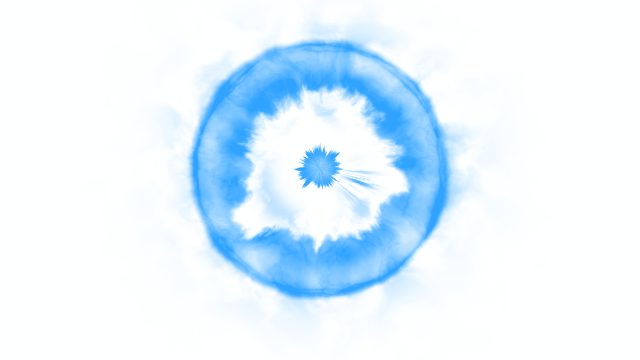
A Shadertoy shader for this background:

```glsl
const vec3 PAPER = vec3(0.995, 1.0, 1.0);
const vec3 DEEP_BLUE = vec3(0.19, 0.64, 1.0);
const vec2 CENTER = vec2(0.5, 0.531);   // fraction of the canvas
const float SHELL_RADIUS = 0.358;       // radii in canvas heights
const float RING_RADIUS = 0.201;
const float CORE_RADIUS = 0.051;
const float HAZE_REACH = 0.055;
const int OCTAVES = 5;
const int RIM_STRANDS = 7;

float hash(vec3 p) {
    return fract(sin(dot(p, vec3(127.1, 311.7, 74.7))) * 43758.5453);
}

float noise(vec3 p) {
    vec3 i = floor(p), f = fract(p);
    f = f * f * (3.0 - 2.0 * f);
    vec2 e = vec2(0.0, 1.0);
    vec4 a = vec4(hash(i), hash(i + e.yxx), hash(i + e.xyx), hash(i + e.yyx));
    vec4 b = vec4(hash(i + e.xxy), hash(i + e.yxy), hash(i + e.xyy), hash(i + e.yyy));
    vec4 m = mix(a, b, f.z);
    return mix(mix(m.x, m.y, f.x), mix(m.z, m.w, f.x), f.y);
}

float fbm(vec3 p) {
    float sum = 0.0, amp = 0.5;
    for (int i = 0; i < OCTAVES; i++) {
        sum += amp * noise(p);
        p = p * 2.03 + 17.3;
        amp *= 0.5;
    }
    return sum;
}

float ridge(vec3 p) {
    return 1.0 - abs(2.0 * fbm(p) - 1.0);
}

// Smooth bump around one compass angle
float lobe(vec2 dir, float angle, float sharpness) {
    return exp(sharpness * (dot(dir, vec2(cos(angle), sin(angle))) - 1.0));
}

float bell(float x, float width) {
    return exp(-x * x / (width * width));
}

// Thin wavering strands along the edge of the shell
float rimStrands(vec2 dir, float r) {
    float sum = 0.0;
    for (int i = 0; i < RIM_STRANDS; i++) {
        float id = float(i) * 9.7;
        float wave = noise(vec3(dir * 1.6, id)) - 0.5;
        float kink = fbm(vec3(dir * 7.0, id + 4.0)) - 0.5;
        float radius = SHELL_RADIUS - 0.014 + 0.040 * wave + 0.022 * kink;
        float strength = smoothstep(0.35, 0.75, noise(vec3(dir * 3.0, id + 31.0)));
        sum += strength * exp(-abs(r - radius) / 0.0035);
    }
    return sum;
}

void mainImage(out vec4 fragColor, in vec2 fragCoord) {
    vec2 p = (fragCoord - CENTER * iResolution.xy) / iResolution.y;
    float r = length(p);
    vec2 dir = p / max(r, 0.0001);

    // Turbulence: free clouds and radial streaks
    vec2 warp = vec2(fbm(vec3(p * 9.0, 2.0)), fbm(vec3(p * 9.0, 8.0))) - 0.5;
    float cloud = fbm(vec3(p * 14.0 + warp * 2.5, 5.0)) - 0.48;
    float streak = fbm(vec3(dir * 5.0 + warp, r * 9.0)) - 0.48;
    float veins = pow(ridge(vec3(p * 13.0 + warp * 4.0, 21.0)), 9.0);

    // Blue shell, darkest beside the ring and at the rim
    float tone = 0.56 + 0.32 * bell(r - 0.238, 0.045) + 0.17 * bell(r - 0.35, 0.018);
    tone -= 0.10 * bell(r - 0.305, 0.03);
    tone += 0.75 * cloud + 0.65 * streak + 0.10 * veins;
    float strandGain = 0.17 + 0.20 * lobe(dir, -0.9, 5.0) + 0.12 * lobe(dir, 2.0, 6.0);
    tone += strandGain * rimStrands(dir, r);
    float shellEdge = SHELL_RADIUS + 0.025 * streak;
    float shell = 1.0 - smoothstep(shellEdge - 0.012, shellEdge + 0.012, r);

    // Haze beyond the shell
    float wisps = smoothstep(-0.20, 0.30, cloud + 0.5 * streak);
    float hazeGain = 0.34 + 0.14 * (lobe(dir, 2.75, 9.0) + lobe(dir, 0.15, 9.0) + lobe(dir, -0.4, 9.0));
    float haze = hazeGain * wisps * exp(-max(r - SHELL_RADIUS, 0.0) / HAZE_REACH);
    float ink = mix(haze, clamp(tone, 0.05, 1.0), shell);

    // White ring with ragged flames
    float flames = fbm(vec3(dir * 6.0 + warp * 2.0, r * 14.0 + 40.0)) - 0.48;
    float ringEdge = RING_RADIUS + 0.11 * flames + 0.07 * cloud;
    ringEdge += 0.055 * lobe(dir, -0.23, 30.0) + 0.060 * lobe(dir, -2.56, 22.0);
    float ring = 1.0 - smoothstep(ringEdge - 0.018, ringEdge + 0.022, r);
    float ringInk = 0.30 * bell(r - 0.165, 0.035) * smoothstep(-0.06, 0.22, cloud);
    float rays = fbm(vec3(dir * 13.0, r * 8.0 + 60.0));
    ringInk += 0.85 * bell(length(p - vec2(0.108, -0.042)), 0.042) * smoothstep(0.40, 0.68, rays);
    ink = mix(ink, ringInk, ring);

    // Spiked blue core, paler in the middle
    float spikes = fbm(vec3(dir * 6.5, r * 12.0 + 80.0)) - 0.48;
    float coreEdge = CORE_RADIUS + 0.075 * spikes;
    float core = 1.0 - smoothstep(coreEdge - 0.008, coreEdge + 0.010, r);
    float coreInk = 0.62 + 0.28 * smoothstep(0.015, 0.045, r) + 0.5 * spikes;
    ink = mix(ink, coreInk, core);

    fragColor = vec4(mix(PAPER, DEEP_BLUE, clamp(ink, 0.0, 1.0)), 1.0);
}
```
